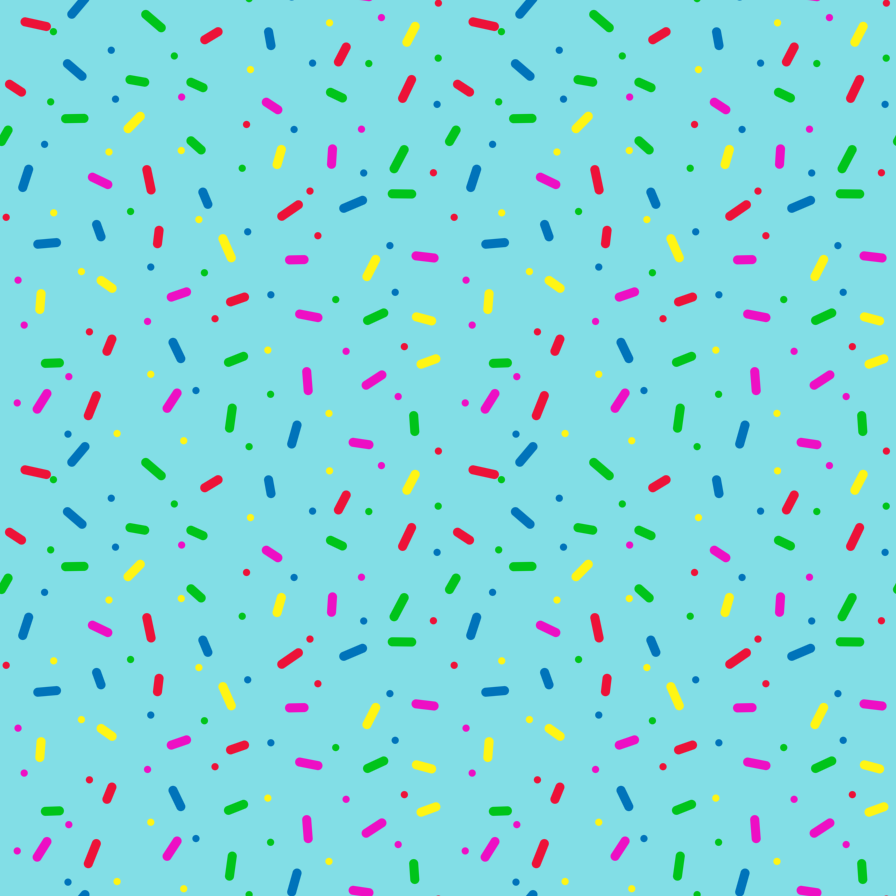
Give the GLSL for this pattern, as a Shadertoy shader.

```glsl
// Seamless confetti: rounded sprinkles and small dots in five colours on pale aqua.
#define REPEATS 2.0                   // tiles across the canvas
#define CELLS vec2(7.0, 8.0)          // sprinkles per tile, one dot between each four
#define STICK_RADIUS 0.0101           // sizes are in units of one tile
#define STICK_HALF vec2(0.0145, 0.0245) // shortest and longest half core
#define DOT_RADIUS 0.0080
#define JITTER 0.027                  // random shift of each piece
#define WARP 0.30                     // slow bending of the lattice, in cells
#define RISING_SHARE 0.6              // share of sprinkles that lean upward right
#define SOFTNESS 0.8                  // half edge width in pixels

const float PI = 3.14159265;
const vec3 AQUA = vec3(0.51, 0.87, 0.90);
const vec3 INKS[5] = vec3[5](
    vec3(0.00, 0.45, 0.73),   // blue
    vec3(0.93, 0.06, 0.77),   // magenta
    vec3(0.00, 0.77, 0.10),   // green
    vec3(0.93, 0.07, 0.22),   // red
    vec3(1.00, 0.96, 0.08));  // yellow

// Four random values in 0..1 from a cell and a layer number.
vec4 hash4(vec2 cell, uint layer) {
    uvec4 v = uvec4(uint(cell.x), uint(cell.y), layer, 7u);
    v = v * 1664525u + 1013904u;
    for (int i = 0; i < 2; i++) {
        v += v.yzwx * v.wxyz;
        v ^= v >> 16u;
        v = v * 22695u + v.wxyz;
    }
    v ^= v >> 15u;
    return vec4(v & 0xffffu) / 65536.0;
}

// Lattice point in tile units, bent by waves that wrap and shifted within a disk.
vec2 place(vec2 cell, vec2 offset, vec2 rnd) {
    vec2 node = cell + offset;
    node += WARP * sin(2.0 * PI * node.yx / CELLS.yx);
    float angle = 2.0 * PI * rnd.x;
    return node / CELLS + JITTER * sqrt(rnd.y) * vec2(cos(angle), sin(angle));
}

// Distance to a capsule centred at the origin.
float capsule(vec2 p, vec2 dir, float halfLength, float radius) {
    float along = clamp(dot(p, dir), -halfLength, halfLength);
    return length(p - dir * along) - radius;
}

// Random angle over half a turn, with a chosen share in the first quarter.
float leanAngle(float rnd) {
    float t = rnd - (1.0 - RISING_SHARE);
    return 0.5 * PI * t / (t > 0.0 ? RISING_SHARE : 1.0 - RISING_SHARE);
}

// Colour cycle over the lattice, loosened by chance to avoid large clumps.
vec3 ink(vec2 cell, float rnd) {
    return INKS[int(mod(2.0 * cell.x + cell.y + 2.5 * rnd, 5.0))];
}

float coverage(float dist, float pixel) {
    return 1.0 - smoothstep(-SOFTNESS * pixel, SOFTNESS * pixel, dist);
}

void mainImage(out vec4 fragColor, in vec2 fragCoord) {
    vec2 p = fragCoord / iResolution.xy * REPEATS;
    float pixel = REPEATS / iResolution.y;
    vec2 base = floor(p * CELLS);
    vec3 colour = AQUA;

    for (int y = -1; y <= 1; y++)
    for (int x = -1; x <= 1; x++) {
        vec2 cell = base + vec2(x, y);
        vec2 id = mod(cell, CELLS);

        // Dot at the cell corner
        vec4 r = hash4(id, 1u);
        float dotDist = length(p - place(cell, vec2(0.0), r.xy)) - DOT_RADIUS;
        colour = mix(colour, ink(id + 1.0, r.z), coverage(dotDist, pixel));

        // Sprinkle at the cell centre
        r = hash4(id, 2u);
        vec4 s = hash4(id, 3u);
        float angle = leanAngle(s.x);
        float halfLength = mix(STICK_HALF.x, STICK_HALF.y, s.y);
        float stickDist = capsule(p - place(cell, vec2(0.5), r.xy),
                                  vec2(cos(angle), sin(angle)), halfLength, STICK_RADIUS);
        colour = mix(colour, ink(id, r.z), coverage(stickDist, pixel));
    }
    fragColor = vec4(colour, 1.0);
}
```
